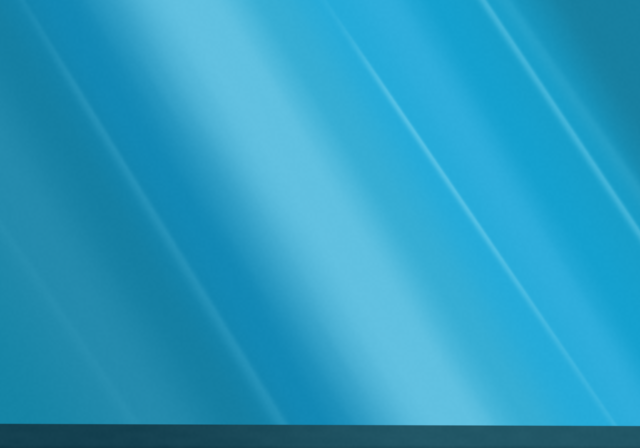
Give the GLSL for this background, as a WebGL 2 fragment shader.

```glsl
#version 300 es
precision highp float;

uniform vec2 u_resolution;
out vec4 fragColor;

#define BEAM_SLOPE 0.61
#define SHELF_TOP 0.054
#define SHELF_TILT 0.0035
#define BRUSH_AMOUNT 0.012
#define GRAIN_AMOUNT 0.008
#define GLINT_COLOR vec3(0.47, 0.82, 0.93)
#define SHELF_DARK vec3(0.075, 0.25, 0.31)
#define SHELF_LIGHT vec3(0.13, 0.34, 0.40)

// Beam colours across the light: position at the top edge, then rgb
const int STOPS = 12;
const vec4 BEAMS[STOPS] = vec4[STOPS](
    vec4(-0.55, 0.08, 0.52, 0.65), vec4(-0.22, 0.14, 0.545, 0.68),
    vec4(-0.05, 0.08, 0.50, 0.64), vec4(0.13, 0.07, 0.535, 0.71),
    vec4(0.40, 0.38, 0.755, 0.88), vec4(0.47, 0.375, 0.755, 0.88),
    vec4(0.60, 0.21, 0.68, 0.83), vec4(0.74, 0.145, 0.67, 0.85),
    vec4(0.86, 0.18, 0.68, 0.86), vec4(0.97, 0.08, 0.63, 0.81),
    vec4(1.09, 0.09, 0.62, 0.79), vec4(1.29, 0.09, 0.50, 0.63));

float hash(vec2 p) {
    vec3 q = fract(p.xyx * 0.1031);
    q += dot(q, q.yzx + 33.33);
    return fract((q.x + q.y) * q.z);
}

float noise(vec2 p) {
    vec2 cell = floor(p), f = fract(p);
    f = f * f * (3.0 - 2.0 * f);
    return mix(mix(hash(cell), hash(cell + vec2(1, 0)), f.x),
               mix(hash(cell + vec2(0, 1)), hash(cell + vec2(1, 1)), f.x), f.y);
}

vec3 beamColor(float across) {
    vec3 color = BEAMS[0].yzw;
    for (int i = 1; i < STOPS; i++)
        color = mix(color, BEAMS[i].yzw, smoothstep(BEAMS[i - 1].x, BEAMS[i].x, across));
    return color;
}

// Slanted streak with a soft left side and a crisper right side
float glint(vec2 p, float start, float slope, float width) {
    float d = (p.x - start - slope * p.y) / width;
    d *= d > 0.0 ? 1.5 : 0.8;
    return exp(-d * d);
}

void main() {
    vec2 uv = gl_FragCoord.xy / u_resolution.y;
    vec2 p = vec2(uv.x, 1.0 - uv.y); // depth below the top edge
    float across = p.x - BEAM_SLOPE * p.y;

    // Broad beams with a brushed texture
    float brush = noise(vec2(across * 45.0, p.y * 5.0) + 40.0) - 0.5;
    float grain = noise(uv * 180.0 + 90.0) - 0.5;
    vec3 color = beamColor(across + BRUSH_AMOUNT * brush);

    // Narrow glints
    float rise = smoothstep(0.0, 0.25, p.y);
    float fall = 1.0 - 0.65 * smoothstep(0.4, 0.95, p.y);
    float light = 0.16 * glint(p, 0.05, 0.615, 0.010 + 0.008 * p.y) * mix(0.5, 1.0, rise);
    light += 0.55 * glint(p, 0.724, 0.684, 0.008) * mix(0.15, 1.0, rise) * fall;
    light += 0.42 * glint(p, 1.08, 0.67, 0.010);
    light += 0.13 * glint(p, 1.13, 0.70, 0.020);
    light += 0.05 * glint(p, -0.34, 0.68, 0.016);
    color = mix(color, GLINT_COLOR, min(light, 1.0));

    // Dark shelf along the bottom
    float edge = SHELF_TOP - SHELF_TILT * uv.x;
    float pixel = 1.0 / u_resolution.y;
    vec3 shelf = mix(SHELF_DARK, SHELF_LIGHT, smoothstep(0.2, 1.0, uv.x));
    shelf *= 0.9 + 0.1 * smoothstep(0.0, 0.008, uv.y);
    shelf += 0.015 * (noise(uv * vec2(30.0, 70.0)) - 0.5);
    color = mix(shelf, color, smoothstep(edge - pixel, edge + pixel, uv.y));

    fragColor = vec4(color + GRAIN_AMOUNT * grain, 1.0);
}
```
